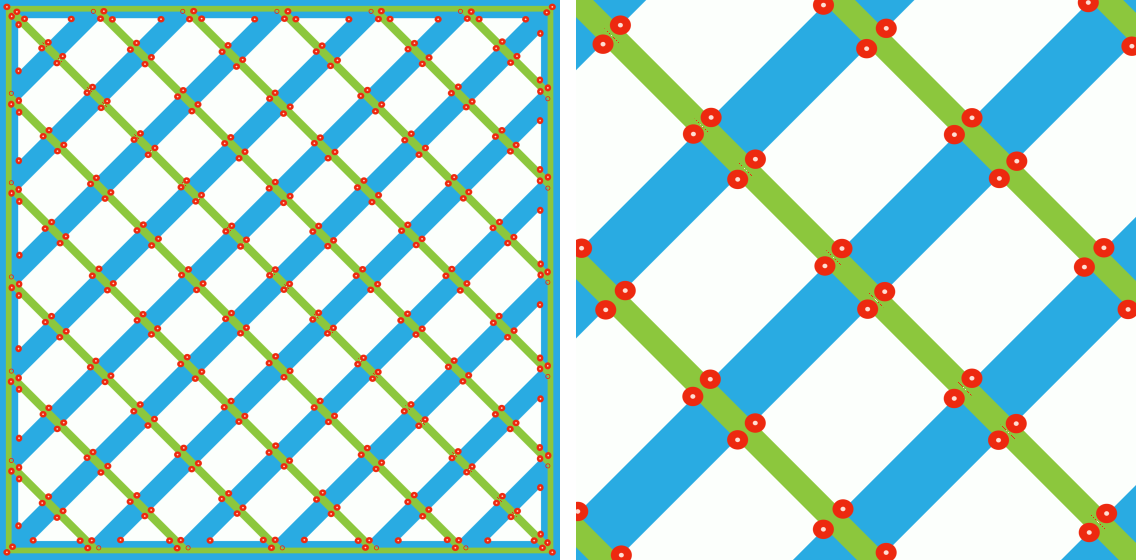
Left, the full canvas; right, a detail of the centre.
Reproduce this pattern procedurally as a WebGL 2 fragment shader.

```glsl
#version 300 es
precision highp float;
// Diagonal lattice of wide blue bands under narrow green bands, framed, with
// red beads on every band corner. Both band families share one index-to-offset
// rule; beads are found by rounding to the nearest band and folding by symmetry.

uniform vec2 u_resolution;
out vec4 fragColor;

const vec3 WHITE = vec3(0.99, 1.0, 0.99);
const vec3 BLUE  = vec3(0.16, 0.67, 0.885);
const vec3 GREEN = vec3(0.55, 0.78, 0.24);
const vec3 RED   = vec3(0.93, 0.16, 0.06);
const vec3 PEARL = vec3(1.0, 0.87, 0.83);

const vec2  CENTER      = vec2(0.4993);
const float PITCH       = 0.162;    // band spacing along an axis
const float SWAY        = 0.0065;   // slow unevenness of the spacing
const float SWAY_SHIFT  = 0.0023;
const float LAST_BAND   = 5.0;      // bands run from -5 to 5
const float GREEN_HALF  = 0.0102;   // band half widths along an axis
const float BLUE_HALF   = 0.0254;
const float PANEL_HALF  = 0.4668;   // inner edge of the frame
const float TRIM_CENTER = 0.4837;   // green line inside the frame
const float TRIM_HALF   = 0.0051;
const vec2  BEAD_OFFSET = vec2(0.0111, 0.026);
const float BEAD_RADIUS = 0.006;
const float BEAD_HOLE   = 0.0014;
const float RING_RADIUS = 0.0037;
const float RING_HALF   = 0.0007;
const float BEAD_JITTER = 0.0016;
const float PANEL_ROW   = -0.4655;  // bead rows on the frame
const float TRIM_ROW    = -0.479;
const float DIAGONAL    = 0.70711;

float pixel;

float fill(float d) { return 1.0 - smoothstep(-0.7 * pixel, 0.7 * pixel, d); }

vec2 hash2(vec2 p) {
    return fract(sin(vec2(dot(p, vec2(127.1, 311.7)), dot(p, vec2(269.5, 183.3)))) * 4375.85);
}

vec2 jitter(vec2 seed) { return (hash2(seed) - 0.5) * BEAD_JITTER; }

// Position of a band, measured from the central one
float bandOffset(float index) {
    float a = abs(index);
    return sign(index) * (PITCH * a - SWAY_SHIFT - SWAY * sin(1.2566 * (a - 0.5)));
}

float nearestBand(float t, float low, float high) {
    return clamp(round(t / PITCH), low, high);
}

vec3 addBead(vec3 color, vec2 p) {
    float d = length(p * vec2(0.96, 1.04));
    color = mix(color, RED, fill(d - BEAD_RADIUS));
    return mix(color, PEARL, fill(d - BEAD_HOLE));
}

vec3 addRing(vec3 color, vec2 p) {
    return mix(color, RED, fill(abs(length(p) - RING_RADIUS) - RING_HALF));
}

// Beads at the four corners of each inner crossing
vec3 crossingBeads(vec3 color, vec2 local, vec2 index) {
    if (abs(index.x) + abs(index.y) > LAST_BAND + 0.5) return color;
    vec2 side = sign(local);
    vec2 p = (local - side * BEAD_OFFSET) * DIAGONAL;
    p = vec2(p.y - p.x, p.x + p.y) * DIAGONAL;
    return addBead(color, p + jitter(index * 2.3 + side * 0.7));
}

// Beads on the frame, with all four sides folded onto the top one
vec3 frameBeads(vec3 color, vec2 q) {
    float sideId = 0.0;
    if (abs(q.x) > abs(q.y)) { q = q.yx; sideId += 1.0; }
    if (q.y > 0.0) { q = -q; sideId += 2.0; }

    // Panel edge: both edges of each green band, outer edge of each blue band
    float k = nearestBand(PANEL_ROW - q.x, -LAST_BAND, 0.0);
    float along = q.x - PANEL_ROW + bandOffset(k);
    if (k < -0.5 || along > 0.0) {
        vec2 p = vec2(abs(along) - GREEN_HALF, q.y - PANEL_ROW);
        color = addBead(color, p + jitter(vec2(k + 0.3 * sign(along), sideId)));
    }
    float m = nearestBand(q.x + PANEL_ROW + BEAD_OFFSET.y, -LAST_BAND, 0.0);
    vec2 blueEdge = vec2(bandOffset(m) - BEAD_OFFSET.y - PANEL_ROW, PANEL_ROW);
    color = addBead(color, q - blueEdge + jitter(vec2(m + 9.0, sideId)));

    // Trim edge: an open ring and a solid bead per green band
    k = nearestBand(TRIM_ROW - q.x, -LAST_BAND, 0.0);
    along = q.x - TRIM_ROW + bandOffset(k);
    vec2 p = vec2(abs(along) - 0.0095, q.y - TRIM_ROW);
    if (along > 0.0) return addBead(color, p + jitter(vec2(k, sideId + 7.0)));
    return k < -0.5 ? addRing(color, p) : color;
}

void main() {
    vec2 uv = gl_FragCoord.xy / u_resolution;
    pixel = 1.0 / min(u_resolution.x, u_resolution.y);
    vec2 q = vec2(uv.x, 1.0 - uv.y) - CENTER;
    float square = max(abs(q.x), abs(q.y));

    // Diagonal coordinates: x across green bands, y across blue bands
    vec2 across = vec2(q.y - q.x, q.x + q.y);
    vec2 index = clamp(round(across / PITCH), -LAST_BAND, LAST_BAND);
    vec2 local = across - vec2(bandOffset(index.x), bandOffset(index.y));

    // Bands and frame
    vec3 color = mix(WHITE, BLUE, fill((abs(local.y) - BLUE_HALF) * DIAGONAL));
    color = mix(color, BLUE, fill(PANEL_HALF - square));
    float greenBand = max((abs(local.x) - GREEN_HALF) * DIAGONAL, square - TRIM_CENTER);
    color = mix(color, GREEN, fill(min(greenBand, abs(square - TRIM_CENTER) - TRIM_HALF)));

    // Beads
    color = crossingBeads(color, local, index);
    color = frameBeads(color, q);
    color = addBead(color, abs(q) - vec2(0.487));
    if (q.x * q.y < 0.0) color = addBead(color, abs(q) - vec2(0.477));
    fragColor = vec4(color, 1.0);
}
```
